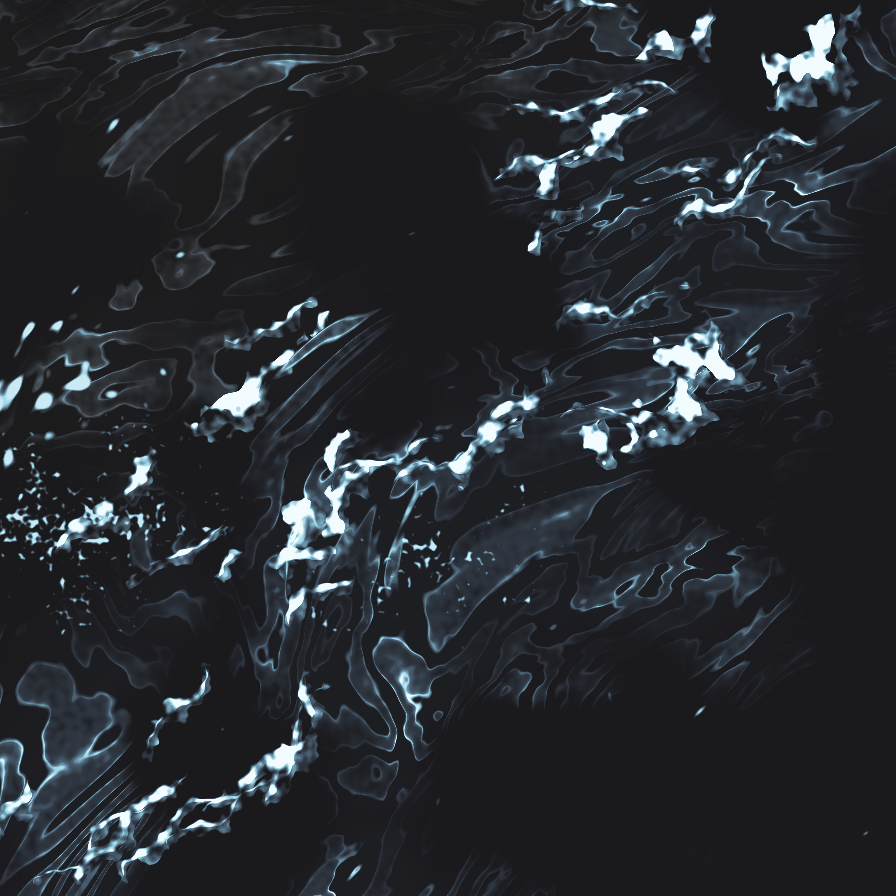
A three.js fragment shader for this texture:

```glsl
// Dark rippling water with smoky folds and torn, icy light reflections.
varying vec2 vUv;

const vec3 INK   = vec3(0.102, 0.100, 0.114);
const vec3 SLATE = vec3(0.18, 0.21, 0.25);
const vec3 STEEL = vec3(0.28, 0.36, 0.43);
const vec3 TEAL  = vec3(0.41, 0.58, 0.66);
const vec3 ICE   = vec3(0.64, 0.85, 0.92);
const vec3 WHITE = vec3(0.95, 0.985, 0.995);

const int   GLINTS       = 36;
const float LOW_ANGLE    = 0.95;            // flow direction near the bottom
const float HIGH_ANGLE   = 0.38;            // flow direction near the top
const vec2  RIPPLE_SCALE = vec2(4.5, 11.0); // along and across the flow
const float FOLD_COUNT   = 25.0;
const float EDGE         = 0.0016;
const vec2  SPINE_START  = vec2(0.03, 0.05);
const vec2  SPINE_END    = vec2(0.86, 0.99);

float hash(vec2 p) {
  return fract(sin(dot(p, vec2(127.1, 311.7))) * 43758.5);
}

vec2 gradient(vec2 cell) {
  float a = 6.2832 * hash(cell);
  return vec2(cos(a), sin(a));
}

float noise(vec2 p) {
  vec2 i = floor(p), f = fract(p);
  vec2 u = f * f * f * (f * (f * 6.0 - 15.0) + 10.0);
  vec2 e = vec2(1.0, 0.0);
  float low  = mix(dot(gradient(i), f), dot(gradient(i + e), f - e), u.x);
  float high = mix(dot(gradient(i + e.yx), f - e.yx),
                   dot(gradient(i + e.xx), f - e.xx), u.x);
  return mix(low, high, u.y);
}

float fbm(vec2 p) {
  float sum = 0.0, amp = 0.6;
  for (int i = 0; i < 4; i++) {
    sum += amp * noise(p);
    p = mat2(1.6, 1.2, -1.2, 1.6) * p + 7.3;
    amp *= 0.45;
  }
  return sum;
}

vec2 noisePair(vec2 p) {
  return vec2(noise(p), noise(p + 31.7));
}

vec2 turn(vec2 p, float a) {
  return vec2(cos(a) * p.x + sin(a) * p.y, cos(a) * p.y - sin(a) * p.x);
}

float flowAngle(float y) {
  return mix(LOW_ANGLE, HIGH_ANGLE, smoothstep(0.15, 0.8, y));
}

// Soft elliptical region, 1 at its centre
float patchMask(vec2 p, vec2 centre, vec2 size) {
  return smoothstep(1.0, 0.0, length((p - centre) / size));
}

// Translucent folds: sheets with a crisp rim, fine creases and grain
float veils(vec2 p, vec2 ripple) {
  float fold = 0.5 + 0.5 * sin(fbm(ripple) * FOLD_COUNT);
  float sheet = smoothstep(0.4, 0.52, fold) * mix(1.0, 0.35, smoothstep(0.5, 1.0, fold));
  float crease = smoothstep(0.1, 0.0, abs(fold - 0.6));
  float side = dot(p - 0.5, vec2(-0.74, 0.67));
  float reach = smoothstep(0.48, 0.15, abs(side + 0.1));
  float shelf = 0.85 * smoothstep(0.45, 0.58, p.y) * smoothstep(1.1, 0.85, p.y);
  float gaps = smoothstep(-0.16, 0.1, fbm(p * 3.6 + 9.0));
  float shade = max(0.2, 0.75 + 2.2 * noise(ripple * 1.3 + 12.0));
  float grain = 1.0 + 1.2 * noise(ripple * vec2(4.0, 3.5)) + 0.9 * noise(p * 95.0);
  return max(reach, shelf) * gaps * (0.05 + shade * (0.29 * sheet * grain + 0.2 * crease));
}

// Torn patches and winding ribbons of light scattered along a diagonal
float glints(vec2 p) {
  vec2 q = p + 0.04 * noisePair(p * 7.0) + 0.01 * noisePair(p * 26.0)
             + 0.005 * noisePair(p * 75.0);
  float body = 0.58 + 1.3 * noise(p * 42.0 + 3.0) + 1.0 * noise(p * 105.0);
  float tear = 0.014 * noise(p * 50.0 + 8.0) + 0.006 * noise(p * 110.0 + 2.0);
  float holes = 0.02 * smoothstep(0.05, 0.25, noise(p * 27.0 + 5.0));
  float light = 0.0;
  for (int i = 0; i < GLINTS; i++) {
    float k = float(i);
    float r1 = hash(vec2(k, 1.3)), r2 = hash(vec2(k, 5.9)), r3 = hash(vec2(k, 9.1));
    vec2 centre = mix(SPINE_START, SPINE_END, (k + r1) / float(GLINTS));
    centre += vec2(0.74, -0.67) * (r2 - 0.5) * 0.4;
    vec2 s = turn(q - centre, flowAngle(centre.y) + 0.7 * (r3 - 0.5));
    float len = mix(0.02, 0.095, r1);
    float t = s.x / len;
    float bend = mix(0.002, 0.014, r2) * sin(s.x * mix(45.0, 90.0, r3) + 6.0 * r1);
    float taper = 1.0 - t * t * abs(t);
    float wide = r3 * r3 * r3;
    float width = mix(0.0035, 0.024, wide) * taper;
    width *= 0.85 + 1.3 * noise(vec2(s.x * 40.0, k * 3.7));
    float offset = s.y - bend;
    float depth = width - abs(offset) + (tear - holes) * smoothstep(0.1, 0.6, wide);
    float inside = smoothstep(-0.1, 0.1, taper);
    float core = inside * smoothstep(-EDGE, EDGE, depth) * (body + 75.0 * max(depth, 0.0));
    // Dimmer reflection lying along one side of the bright one
    float shadow = 0.7 * width + 0.005 - abs(offset + 1.3 * width) + tear;
    float smear = inside * smoothstep(0.0, EDGE * 2.0, shadow) * 0.5 * body;
    light = max(light, max(core, smear));
  }
  return light;
}

// Fine broken flecks and spray; the masks set how many appear
float sparkles(vec2 p, vec2 ripple) {
  float flecks = noise(ripple * vec2(7.0, 6.0)) + 0.6 * noise(p * 36.0);
  float spray = noise(p * 150.0) + 0.7 * noise(p * 65.0) + 0.6 * noise(p * 18.0);
  float left = patchMask(p, vec2(0.03, 0.57), vec2(0.25, 0.17));
  float foam = max(patchMask(p, vec2(0.08, 0.41), vec2(0.27, 0.17)),
                   0.8 * patchMask(p, vec2(0.48, 0.38), vec2(0.24, 0.15)));
  return 0.9 * smoothstep(0.7, 0.9, flecks + 0.6 * left)
       + 0.9 * smoothstep(0.72, 1.25, spray + 0.65 * foam) * smoothstep(0.0, 0.2, foam);
}

vec3 lightRamp(float t) {
  vec3 c = mix(INK, SLATE, smoothstep(0.0, 0.2, t));
  c = mix(c, STEEL, smoothstep(0.2, 0.4, t));
  c = mix(c, TEAL, smoothstep(0.4, 0.6, t));
  c = mix(c, ICE, smoothstep(0.6, 0.8, t));
  return mix(c, WHITE, smoothstep(0.8, 1.0, t));
}

void main() {
  vec2 p = vUv;
  vec2 ripple = turn(p - 0.5, flowAngle(p.y)) * RIPPLE_SCALE;
  ripple += 0.9 * noisePair(ripple * 0.7 + 5.0);
  float light = max(veils(p, ripple), max(glints(p), sparkles(p, ripple)));
  vec3 color = lightRamp(light);

  // Dim parts turn grey at upper left
  float dim = smoothstep(0.55, 0.2, light);
  float grey = dot(color, vec3(0.33));
  color = mix(color, vec3(grey), 0.6 * dim * smoothstep(0.1, 0.5, p.y - p.x));
  gl_FragColor = vec4(color, 1.0);
}
```
